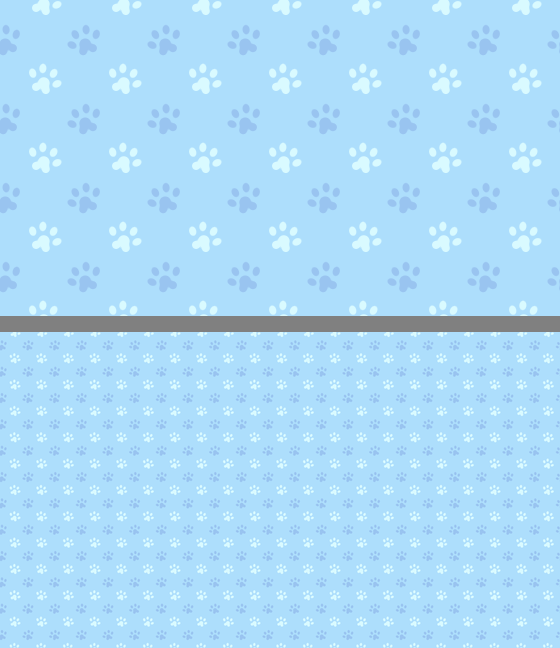
Top, the tile; bottom, the same tile 3 across and 3 down.
Write a Shadertoy shader that draws this pattern.

```glsl
const vec2 REPEATS = vec2(7.0, 4.0);
const float CANVAS_HEIGHT = 432.0;               // paw units per canvas height
const vec2 LIGHT_ANCHOR = vec2(0.515, 0.920);    // pad centre, in cells
const vec2 DARK_ANCHOR = vec2(0.097, 0.411);
const vec3 SKY = vec3(0.68, 0.87, 0.99);
const vec3 LIGHT_PAW = vec3(0.85, 0.98, 1.00);
const vec3 DARK_PAW = vec3(0.60, 0.77, 0.94);
const vec2 TOE_RADII = vec2(4.8, 6.4);
const float PAD_BLEND = 4.0;

// Toe centre (xy) and clockwise lean in radians (z)
const vec3 TOES[4] = vec3[4](
    vec3(-11.6, 16.6, -0.28), vec3(2.3, 23.1, 0.10),
    vec3(17.0, 16.3, 0.50), vec3(21.5, 2.0, 1.12));

float circle(vec2 p, vec2 centre, float radius) {
    return length(p - centre) - radius;
}

float ellipse(vec2 p, vec2 radii) {
    return (length(p / radii) - 1.0) * min(radii.x, radii.y);
}

float smoothUnion(float a, float b, float blend) {
    float h = max(blend - abs(a - b), 0.0) / blend;
    return min(a, b) - 0.25 * h * h * blend;
}

vec2 rotate(vec2 p, float angle) {
    float c = cos(angle), s = sin(angle);
    return vec2(c * p.x - s * p.y, s * p.x + c * p.y);
}

float paw(vec2 p) {
    // Three-lobed pad
    float d = circle(p, vec2(3.5, 3.0), 8.0);
    d = smoothUnion(d, circle(p, vec2(-7.0, -2.2), 5.5), PAD_BLEND);
    d = smoothUnion(d, circle(p, vec2(6.3, -6.5), 5.4), PAD_BLEND);

    // Fan of toes
    for (int i = 0; i < 4; i++) {
        d = min(d, ellipse(rotate(p - TOES[i].xy, TOES[i].z), TOE_RADII));
    }
    return d;
}

// Position relative to the nearest paw of a lattice, in paw units
vec2 latticePoint(vec2 uv, vec2 anchor, vec2 cellSize) {
    return (fract(uv * REPEATS - anchor + 0.5) - 0.5) * cellSize;
}

float coverage(float d, float pixel) {
    return clamp(0.5 - d / pixel, 0.0, 1.0);
}

void mainImage(out vec4 fragColor, in vec2 fragCoord) {
    vec2 uv = fragCoord / iResolution.xy;
    float pixel = CANVAS_HEIGHT / iResolution.y;
    vec2 cellSize = iResolution.xy * pixel / REPEATS;

    vec2 light = latticePoint(uv, LIGHT_ANCHOR, cellSize);
    vec2 dark = latticePoint(uv, DARK_ANCHOR, cellSize);
    dark.x = -dark.x;                            // dark paws are mirrored

    vec3 color = mix(SKY, LIGHT_PAW, coverage(paw(light), pixel));
    color = mix(color, DARK_PAW, coverage(paw(dark), pixel));
    fragColor = vec4(color, 1.0);
}
```
